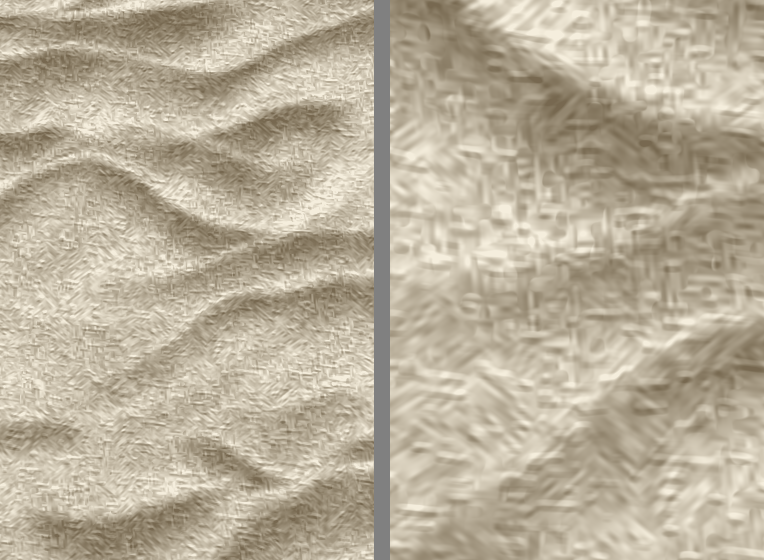
Left, the full canvas; right, a detail of the centre.
A Shadertoy shader for this texture:

```glsl
// Rumpled cream woven cloth with long soft folds in low light from above.
#define FOLDS 13
#define THREADS 270.0
#define THREAD_CONTRAST 0.74
#define SLUB_CONTRAST 0.30
#define FOLD_DEPTH 0.78
#define LIT_TONE 0.74
#define LUMP_CONTRAST 0.95
#define SHADE_COLOR vec3(0.57, 0.52, 0.43)
#define LIGHT_COLOR vec3(0.92, 0.89, 0.82)

float hash(vec2 p) {
    vec3 q = fract(vec3(p.xyx) * vec3(0.1031, 0.1030, 0.0973));
    q += dot(q, q.yzx + 33.33);
    return fract((q.x + q.y) * q.z);
}

float noise(vec2 p) {
    vec2 cell = floor(p), f = fract(p);
    f = f * f * (3.0 - 2.0 * f);
    return mix(mix(hash(cell), hash(cell + vec2(1, 0)), f.x),
               mix(hash(cell + vec2(0, 1)), hash(cell + vec2(1, 1)), f.x), f.y);
}

vec2 rotate(vec2 p, float angle) {
    float c = cos(angle), s = sin(angle);
    return vec2(c * p.x - s * p.y, s * p.x + c * p.y);
}

// Soft lumps between the main folds
float clothHeight(vec2 p) {
    vec2 q = rotate(p, -0.5);
    q += 0.07 * vec2(noise(p * 6.0), noise(p * 6.0 + 19.0));
    return noise(q * vec2(5.0, 10.0)) + 0.4 * noise(q * vec2(11.0, 19.0) + 7.0);
}

// Folds are laid from the back to the front; each hides what is behind it
float foldLight(vec2 p) {
    float tone = LIT_TONE;
    for (int i = 0; i < FOLDS; i++) {
        float id = float(i), k = id / float(FOLDS - 1);
        float size = mix(0.65, 1.15, k);
        float crest = mix(1.05, 0.02, pow(k, 1.1));
        crest += (p.x - 0.33) * mix(-0.08, 0.3, hash(vec2(id, 3.0)));
        crest += size * 0.17 * (noise(vec2(p.x * 3.6 + id * 7.3, id)) - 0.5);
        crest += size * 0.035 * (noise(vec2(p.x * 10.0, id + 40.0)) - 0.5);
        float presence = smoothstep(0.12, 0.52, noise(vec2(p.x * 3.8 + id * 5.1, id + 80.0)));
        float below = crest - p.y;
        float reach = size * mix(0.09, 0.2, noise(vec2(p.x * 4.0, id + 120.0)));
        float shadow = smoothstep(0.0, 0.03 * size, below)
                     * (1.0 - smoothstep(0.2 * reach, reach, below));
        float rim = exp(-abs(below) / (0.014 * size));
        float surface = LIT_TONE - FOLD_DEPTH * shadow;
        float blur = mix(0.025, 0.003, presence);
        tone = mix(tone, surface, smoothstep(-blur, blur, below) * presence);
        tone += 0.16 * rim * presence;
    }
    return tone;
}

// Short threads running along one direction
float strands(vec2 p, float angle) {
    vec2 q = rotate(p, angle) * THREADS;
    return noise(q * vec2(0.36, 1.0)) - 0.5;
}

// Twill that changes direction in diamonds, with plain weave and small slubs
float weave(vec2 p) {
    vec2 cell = abs(fract(p * vec2(10.0, 12.0)) - 0.5);
    float diamond = cell.x + cell.y;
    float turn = smoothstep(0.35, 0.65, diamond + 0.5 * (noise(p * 45.0) - 0.5));
    float twill = mix(strands(p, 0.65), strands(p + 3.0, -0.65), turn);
    float plain = mix(strands(p + 5.0, 0.1), strands(p + 9.0, 1.5),
                      smoothstep(0.4, 0.6, noise(p * 110.0)));
    float thread = mix(twill, plain, smoothstep(0.3, 0.7, noise(p * 22.0 + 4.0)));
    vec2 s = rotate(p, 0.12) * vec2(68.0, 185.0);
    float slub = smoothstep(0.6, 0.9, noise(s))
               - smoothstep(0.6, 0.9, noise(s + vec2(0.0, 0.8)));
    float rings = 0.04 * cos(diamond * 25.0);
    return THREAD_CONTRAST * thread + SLUB_CONTRAST * slub + rings;
}

void mainImage(out vec4 fragColor, in vec2 fragCoord) {
    vec2 p = fragCoord / iResolution.y;

    // Broad lighting
    float tone = foldLight(p);
    float slope = clothHeight(p) - clothHeight(p + vec2(-0.01, 0.022));
    tone += LUMP_CONTRAST * slope + 0.16 * (noise(p * 5.0 + 30.0) - 0.5);

    // Weave follows the cloth and shrinks with distance
    vec2 q = vec2((p.x - 0.33) * (1.0 + 0.25 * p.y), p.y + 0.15 * p.y * p.y);
    q += 0.022 * vec2(noise(p * 7.0 + 11.0), noise(p * 7.0 + 53.0));
    q.y += 0.004 * tone;
    tone += weave(q + 2.0) * mix(0.75, 1.05, clamp(tone, 0.0, 1.0));

    tone = clamp(tone - 0.02, -0.3, 1.12);
    fragColor = vec4(mix(SHADE_COLOR, LIGHT_COLOR, tone), 1.0);
}
```
